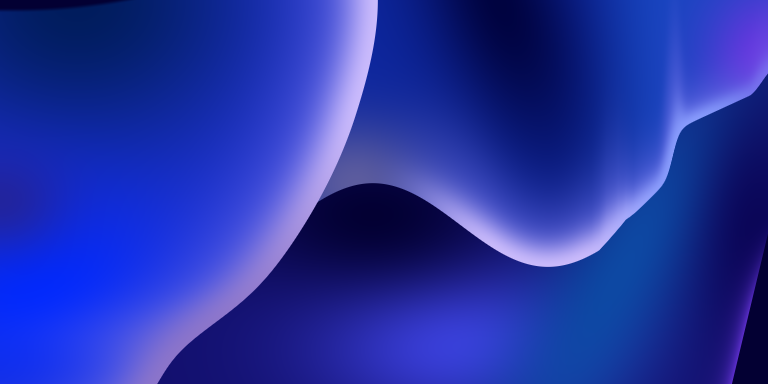
Give the GLSL for this background, as a WebGL 2 fragment shader.

```glsl
#version 300 es
precision highp float;
// Abstract backdrop of overlapping smooth sheets in deep blue and violet.
// Each sheet is bounded by a formula curve, filled with soft elliptical tints,
// and lit along its edge by Gaussian falloffs of the distance to that curve.

uniform vec2 u_resolution;
out vec4 fragColor;

const float PI = 3.14159;
const vec3 INK = vec3(0.01, 0.0, 0.2);
const vec3 BACK_BLUE = vec3(0.05, 0.15, 0.62);
const vec3 BACK_AZURE = vec3(0.09, 0.27, 0.75);
const vec3 WAVE_NAVY = vec3(0.07, 0.06, 0.43);
const vec3 WAVE_TEAL = vec3(0.05, 0.29, 0.65);
const vec3 WAVE_VIOLET = vec3(0.24, 0.26, 0.89);
const vec3 SHEET_BLUE = vec3(0.12, 0.2, 0.85);
const vec3 SHEET_TEAL = vec3(0.0, 0.11, 0.36);
const vec3 SHEET_VIVID = vec3(0.0, 0.16, 1.0);
const vec3 PURPLE = vec3(0.42, 0.21, 0.88);
const vec3 HALO = vec3(0.41, 0.42, 0.9);
const vec3 LAVENDER = vec3(0.84, 0.77, 1.0);
const vec3 MAUVE = vec3(0.62, 0.49, 0.76);
const vec3 ICE = vec3(0.55, 0.63, 1.0);
const float SLOPE_STEP = 0.02;

float bell(float t) { return exp(-t * t); }

// Blends a soft elliptical patch of colour over the base.
vec3 tint(vec3 base, vec3 colour, vec2 p, vec2 centre, vec2 radius) {
    vec2 q = (p - centre) / radius;
    return mix(base, colour, exp(-dot(q, q)));
}

// Right edge of the left sheet, as x over y.
float sheetEdge(float y) {
    float bow = 0.984 - 0.53 * (1.0 - y) * (1.0 - y);
    return bow - 0.01 * (1.0 - smoothstep(0.7, 1.0, y)) - 0.06 * bell((y - 0.085) / 0.115);
}

// Top of the wave, as y over x: one cosine swell, then a stepped climb.
float waveTop(float x) {
    float swell = 0.414 + 0.109 * cos(PI * (min(x, 1.63) - 0.971) / 0.456);
    float climb = 0.46 * max(x - 1.56, 0.0) + 0.045 * smoothstep(1.62, 1.75, x);
    float ledge = 0.065 * (1.0 + tanh((x - 1.752) / 0.018));
    return swell + climb + ledge + 0.045 * smoothstep(1.95, 2.02, x);
}

// Approximate distances to the curves, positive on the lit side.
float sheetDistance(vec2 p) {
    float slope = (sheetEdge(p.y + SLOPE_STEP) - sheetEdge(p.y - SLOPE_STEP)) / (2.0 * SLOPE_STEP);
    return (sheetEdge(p.y) - p.x) / sqrt(1.0 + slope * slope);
}

float waveDistance(vec2 p) {
    float slope = (waveTop(p.x + SLOPE_STEP) - waveTop(p.x - SLOPE_STEP)) / (2.0 * SLOPE_STEP);
    return (p.y - waveTop(p.x)) / sqrt(1.0 + slope * slope);
}

vec3 backColour(vec2 p, float d) {
    vec3 c = mix(BACK_BLUE, BACK_AZURE, smoothstep(1.42, 1.75, p.x));
    vec2 leaning = vec2(p.x - 0.3 * (1.0 - p.y), p.y);
    c = tint(c, vec3(0.0, 0.01, 0.25), leaning, vec2(1.3, 1.0), vec2(0.2, 0.42));
    c = tint(c, PURPLE, p, vec2(2.0, 0.84), vec2(0.16, 0.2));
    c = tint(c, vec3(0.36, 0.36, 0.62), p, vec2(0.93, 0.52), vec2(0.2, 0.16));
    // Light gathered in the trough, tighter and cooler to the right
    float right = smoothstep(1.5, 1.75, p.x);
    float strength = smoothstep(0.96, 1.3, p.x) * (1.0 - 0.55 * smoothstep(1.8, 2.0, p.x));
    float width = mix(1.0, 0.5, right);
    c = mix(c, HALO, 0.75 * strength * bell(d / (0.16 * width)));
    return mix(c, mix(LAVENDER, ICE, right), 0.9 * strength * bell(d / (0.06 * width)));
}

vec3 waveColour(vec2 p, float rimDistance) {
    vec3 c = tint(WAVE_NAVY, WAVE_VIOLET, p, vec2(1.2, 0.12), vec2(0.38, 0.22));
    vec2 leaning = vec2(p.x - 0.5 * (p.y - 0.3), p.y);
    c = tint(c, WAVE_TEAL, leaning, vec2(1.62, 0.3), vec2(0.2, 0.6));
    c = tint(c, INK, p, vec2(0.97, 0.44), vec2(0.36, 0.2));
    c = tint(c, vec3(0.04, 0.02, 0.34), p, vec2(1.97, 0.36), vec2(0.14, 0.35));
    float rim = exp(-max(rimDistance, 0.0) / 0.025) * (1.0 - smoothstep(0.15, 0.45, p.y));
    return mix(c, PURPLE, 0.85 * rim);
}

vec3 sheetColour(vec2 p, float d) {
    vec3 c = tint(SHEET_BLUE, SHEET_TEAL, p, vec2(0.2, 1.0), vec2(0.5, 0.42));
    c = tint(c, SHEET_VIVID, p, vec2(0.1, 0.25), vec2(0.35, 0.28));
    c = tint(c, vec3(0.13, 0.14, 0.62), p, vec2(0.0, 0.48), vec2(0.18, 0.14));
    // Broad halo, then the bright rim that warms toward the bottom
    float height = smoothstep(0.1, 0.75, p.y);
    c = mix(c, HALO, 0.7 * bell(d / 0.2));
    return mix(c, mix(MAUVE, LAVENDER, height), mix(0.75, 0.9, height) * bell(d / 0.085));
}

void main() {
    vec2 p = gl_FragCoord.xy / u_resolution * vec2(2.0, 1.0);
    float pixel = 1.0 / u_resolution.y;
    float sheetD = sheetDistance(p);
    float waveD = waveDistance(p);
    float cornerD = 1.906 + 0.24 * p.y - p.x;

    // Stack the sheets from back to front
    vec3 wave = mix(INK, waveColour(p, cornerD), clamp(0.5 + cornerD / pixel, 0.0, 1.0));
    vec3 colour = mix(wave, backColour(p, max(waveD, 0.0)), clamp(0.5 + waveD / pixel, 0.0, 1.0));
    colour = mix(colour, sheetColour(p, max(sheetD, 0.0)), clamp(0.5 + sheetD / pixel, 0.0, 1.0));

    // Dark sliver in the upper left corner
    float sliver = 0.974 + 0.32 * pow(max(p.x - 0.04, 0.0), 2.0);
    colour = mix(colour, INK, smoothstep(-0.008, 0.006, p.y - sliver));
    fragColor = vec4(colour, 1.0);
}
```
